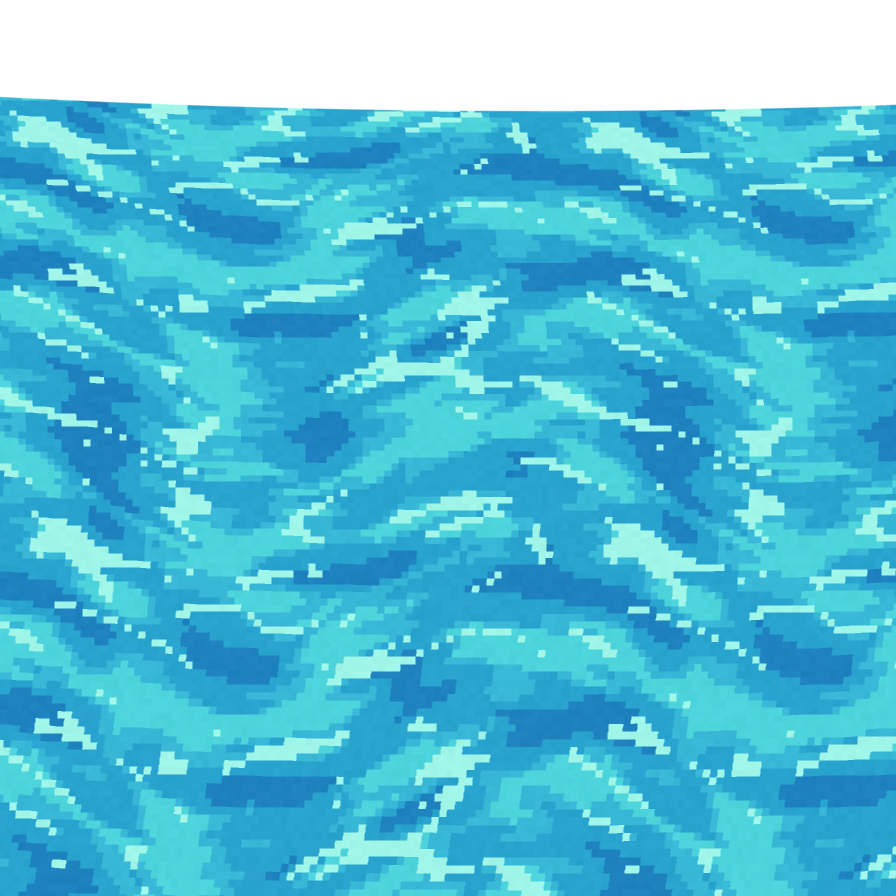
This texture is drawn by a three.js fragment shader. Its source:

```glsl
// Blocky stylised sea under a white sky: a tile of water, repeated and
// receding, is cut into small cells. Bent gradient noise sets the blue bands
// and the deep troughs; thin ridges of noise make the foam streaks.

varying vec2 vUv;

const vec3 SKY   = vec3(1.00, 1.00, 1.00);
const vec3 DEEP  = vec3(0.12, 0.51, 0.75);
const vec3 BLUE  = vec3(0.16, 0.64, 0.81);
const vec3 TEAL  = vec3(0.22, 0.72, 0.84);
const vec3 CYAN  = vec3(0.30, 0.83, 0.86);
const vec3 FOAM  = vec3(0.62, 0.96, 0.91);

const float TAU = 6.28319;
const float TILE_WIDTH = 0.64;           // share of the canvas
const float ROW_GROWTH = 0.138;          // log growth of a tile row downwards
const float VANISH = 1.273;              // distance of the vanishing line
const vec2 CELLS = vec2(80.0, 34.0);     // cells in one tile
const float REPEAT_ROWS = 2.0;           // rows before the water repeats
const float SWELL = 0.18;                // bend of the crests, in rows
const float DEEP_LEVEL = -0.28;
const float TEAL_LEVEL = 0.03;
const float CYAN_LEVEL = 0.20;
const float FOAM_WIDTH = 0.30;
const float FOAM_BIAS = 0.05;
const float FOAM_RAGGED = 0.05;
const float GRAIN = 0.022;
const float SOFTNESS = 0.0005;           // half distance between samples

float hash(vec2 p) {
  return fract(sin(dot(p, vec2(127.1, 311.7))) * 43758.5);
}

// One lattice corner of the gradient noise, wrapped to its period
float corner(vec2 lattice, vec2 offset, vec2 period, float seed) {
  float angle = TAU * hash(mod(lattice, period) + seed);
  return dot(vec2(cos(angle), sin(angle)), offset);
}

// Gradient noise with freq lattice cells per tile
float noise(vec2 tile, vec2 freq, float seed) {
  vec2 p = tile * freq;
  vec2 period = freq * vec2(1.0, REPEAT_ROWS);
  vec2 i = floor(p);
  vec2 f = p - i;
  vec2 w = f * f * f * (f * (f * 6.0 - 15.0) + 10.0);
  vec2 e = vec2(1.0, 0.0);
  float low = mix(corner(i, f, period, seed),
                  corner(i + e.xy, f - e.xy, period, seed), w.x);
  float high = mix(corner(i + e.yx, f - e.yx, period, seed),
                   corner(i + e.xx, f - e.xx, period, seed), w.x);
  return mix(low, high, w.y);
}

// Depth of the horizon below its lowest point, bowed across the canvas
float bow(float x) {
  return 0.044 * (x - 0.6) * (x - 0.6);
}

// Canvas position to tile units, rows growing towards the viewer
vec2 toTile(vec2 uv) {
  float down = 1.0 - uv.y + 0.5 * bow(uv.x);
  float slide = 0.045 * sin(3.2 * down);
  float row = log((down + VANISH) / (0.195 + VANISH)) / ROW_GROWTH;
  return vec2((uv.x - slide) / TILE_WIDTH, -row);
}

vec3 water(vec2 uv) {
  vec2 cell = floor(toTile(uv) * CELLS);
  vec2 p = (cell + 0.5) / CELLS;
  float grain = hash(mod(cell, CELLS * vec2(1.0, REPEAT_ROWS)) + 7.0) - 0.5;

  // Bend the crests: falling on the left of a tile, rising in its middle
  p.y += SWELL * cos(TAU * (p.x - 0.37));
  p.y += 0.09 * noise(p, vec2(6.0, 4.0), 51.0);

  // Blue bands
  float broad = noise(p, vec2(5.0, 4.0), 3.0);
  float streaks = noise(p, vec2(9.0, 13.0), 19.0);
  float level = broad + 0.6 * streaks + 0.04 * grain;
  float trough = broad + 0.2 * streaks + 0.02 * grain;
  vec3 color = mix(BLUE, TEAL, step(TEAL_LEVEL, level));
  color = mix(color, CYAN, step(CYAN_LEVEL, level));
  color = mix(color, DEEP, step(trough, DEEP_LEVEL));

  // Foam on the zero lines of a stretched noise, swelling and fading out
  float ridge = abs(noise(p, vec2(4.0, 6.0), 37.0));
  float presence = noise(p, vec2(6.0, 5.0), 73.0) + FOAM_BIAS;
  float foam = FOAM_WIDTH * presence - ridge + FOAM_RAGGED * grain;
  color = mix(color, FOAM, step(0.0, foam));

  return color + GRAIN * grain;
}

void main() {
  // Average four samples to soften the cell edges
  vec3 color = vec3(0.0);
  for (int i = 0; i < 4; i++) {
    vec2 side = vec2(mod(float(i), 2.0), floor(float(i) / 2.0)) * 2.0 - 1.0;
    color += 0.25 * water(vUv + side * SOFTNESS);
  }

  // Sky above the bowed horizon
  float horizon = 0.876 + bow(vUv.x);
  float sky = smoothstep(-0.001, 0.001, vUv.y - horizon);
  gl_FragColor = vec4(mix(color, SKY, sky), 1.0);
}
```
